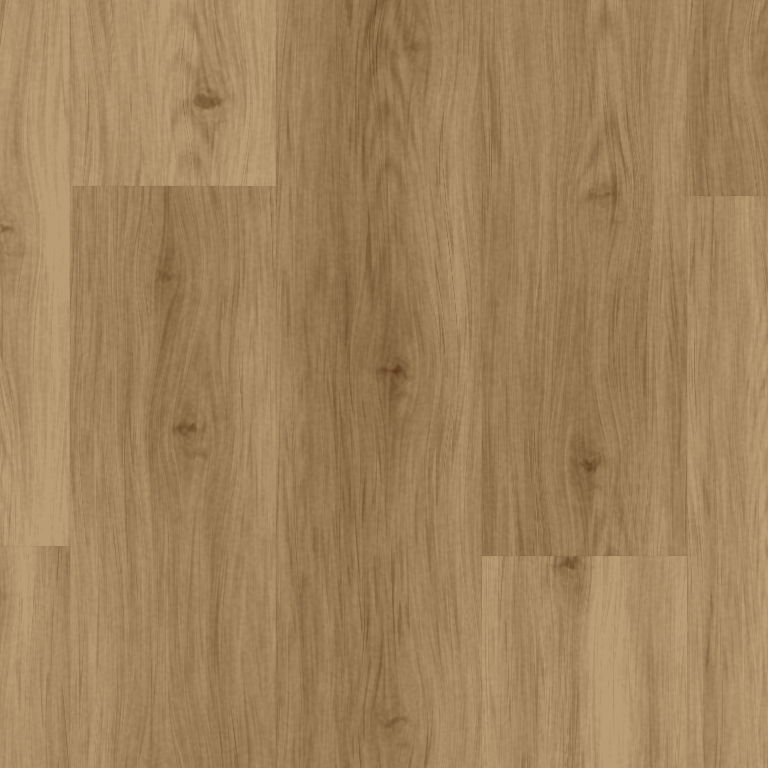
Write a WebGL 1 fragment shader that draws this texture.

```glsl
precision highp float;

uniform vec2 u_resolution;

const vec2 PLANK_SIZE = vec2(0.268, 1.42);
const vec2 FIRST_JOINT = vec2(0.091, 0.289);
const float STAGGER = 0.469;
const float KNOT_SPACING = 0.37;
const vec3 OAK = vec3(0.613, 0.494, 0.346);
const vec3 OAK_CONTRAST = vec3(0.053, 0.055, 0.050);

float hash(vec2 p) {
    vec3 q = fract(vec3(p.xyx) * 0.1031);
    q += dot(q, q.yzx + 33.33);
    return fract((q.x + q.y) * q.z);
}

// Smooth value noise, from -1 to 1
float noise(vec2 p) {
    vec2 i = floor(p);
    vec2 f = fract(p);
    f = f * f * (3.0 - 2.0 * f);
    float low = mix(hash(i), hash(i + vec2(1.0, 0.0)), f.x);
    float high = mix(hash(i + vec2(0.0, 1.0)), hash(i + 1.0), f.x);
    return 2.0 * mix(low, high, f.y) - 1.0;
}

float blob(vec2 offset, vec2 radius) {
    vec2 q = offset / radius;
    return exp(-dot(q, q));
}

// Knots along one plank: x is the sideways bend of the grain, y the darkening
vec2 knots(vec2 p, float seed) {
    vec2 result = vec2(0.0);
    float phase = fract(seed * 0.37);
    float nearest = floor(p.y / KNOT_SPACING + phase);
    vec2 rough = vec2(noise(p * 60.0 + seed), noise(p * 75.0 - seed));
    rough += 0.6 * vec2(noise(p * 150.0 - seed), noise(p * 170.0 + seed));
    for (int i = -1; i <= 1; i++) {
        float cell = nearest + float(i);
        vec2 key = vec2(cell + 40.0, seed);
        float side = 0.42 + 0.26 * hash(key);
        float along = cell + 0.25 + 0.5 * hash(key + 7.3) - phase;
        float strength = 0.35 + 0.65 * hash(key + 19.1);
        vec2 d = p - vec2(side * PLANK_SIZE.x, along * KNOT_SPACING);
        vec2 ragged = d + 0.007 * rough;
        float core = blob(ragged, vec2(0.017, 0.006));
        float satellite = blob(ragged - vec2(0.014, -0.03), vec2(0.008, 0.006));
        float rings = sin(length(ragged * vec2(1.0, 0.6)) * 700.0)
                    * blob(d, vec2(0.026, 0.035));
        float halo = blob(ragged, vec2(0.030, 0.040));
        float streak = blob(d + 0.012 * rough, vec2(0.026, 0.16));
        result.x -= 0.65 * d.x * blob(d, vec2(0.05, 0.08));
        result.y += strength * (2.6 * core + 1.3 * satellite + 0.5 * rings
                              + 0.9 * halo + 0.9 * streak);
    }
    return result;
}

// Nested dark arches along the heart of the plank
float cathedral(vec2 p, float seed) {
    float heart = PLANK_SIZE.x * 0.55 + 0.025 * noise(vec2(p.y * 3.0, seed));
    float arch = pow((p.x - heart) / 0.027, 2.0);
    float jag = 0.16 * noise(p * vec2(110.0, 22.0) + seed);
    float bend = 1.2 * noise(vec2(p.y * 4.0, seed + 11.0));
    float wave = 0.5 + 0.5 * sin(6.2832 * (arch + p.y * 15.0 + bend + jag));
    float patches = smoothstep(-0.2, 0.5, noise(vec2(p.y * 3.5, seed + 23.0)));
    return (wave * wave - 0.35) * patches * exp(-0.45 * arch);
}

// Wide bands, fine fibres and short pores, stretched along the plank
float fibres(vec2 p, float seed) {
    // Slide neighbouring fibres so that their ends never line up
    p.y += 0.25 * noise(vec2(p.x * 47.0, seed)) + 0.12 * noise(vec2(p.x * 190.0, seed));
    float grain = 0.85 * noise(p * vec2(17.0, 1.1) + seed);
    grain += 0.50 * noise(p * vec2(50.0, 2.5) + seed * 1.7);
    grain += 0.45 * noise(p * vec2(140.0, 8.0) + seed * 2.3);
    grain += 0.60 * noise(p * vec2(300.0, 32.0) + seed * 3.1);
    float pores = smoothstep(0.2, 0.75, noise(p * vec2(235.0, 24.0) + seed * 4.3));
    float poreBands = 0.55 + 0.45 * noise(p * vec2(20.0, 2.0) + seed * 5.9);
    return grain - 1.3 * pores * poreBands;
}

// Even rows are pale; odd rows drift darker across the floor
float plankTone(vec2 plank) {
    float drift = -0.75 * sin(0.75 * plank.x - 0.5);
    return mix(0.85, drift, mod(plank.y, 2.0));
}

// Thin soft line at both edges of a span
float seam(float position, float size, float halfWidth, float pixel) {
    float edge = min(position, size - position);
    return 1.0 - smoothstep(halfWidth - pixel, halfWidth + pixel, edge);
}

void main() {
    vec2 uv = gl_FragCoord.xy / u_resolution;
    float pixel = 0.5 / min(u_resolution.x, u_resolution.y);

    // Staggered plank layout
    vec2 p = uv - FIRST_JOINT;
    float column = floor(p.x / PLANK_SIZE.x) + 1.0;
    p.y -= STAGGER * column;
    float row = floor(p.y / PLANK_SIZE.y);
    vec2 plank = vec2(column, row);
    vec2 local = p - PLANK_SIZE * vec2(column - 1.0, row);
    float seed = 5.0 + 60.0 * hash(plank + 17.0);

    // Grain flows around the knots
    vec2 knot = knots(local, seed);
    float sway = 0.014 * noise(local * vec2(7.0, 4.0) + seed);
    vec2 flow = local + vec2(knot.x + sway, 0.0);

    float shade = 0.6 + 1.05 * plankTone(plank);
    shade += fibres(flow, seed) - 1.2 * cathedral(flow, seed) - knot.y;
    shade += 0.5 * noise(local * vec2(8.0, 4.0) - seed);
    shade += 0.35 * noise(mat2(0.8, 0.6, -0.6, 0.8) * local * 260.0 + seed);

    // Faint bevels between planks
    shade -= 0.5 * seam(local.x, PLANK_SIZE.x, 0.0009, pixel);
    shade -= 0.3 * seam(local.y, PLANK_SIZE.y, 0.0008, pixel);

    vec3 color = OAK + OAK_CONTRAST * clamp(shade, -5.0, 2.2);
    gl_FragColor = vec4(color, 1.0);
}
```
